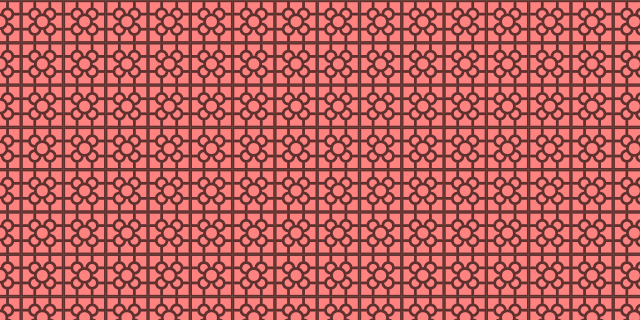
Give the GLSL for this pattern, as a Shadertoy shader.

```glsl
// Square floor tiles, each with a four-petal flower outlined in dark brown on pink.
// Every tile is a folded distance field: petal rings, a centre ring, straight
// stems running to the tile edge, and a border with a faint joint line.

const float TILE_SIZE = 0.13216;             // tile pitch, in canvas heights
const vec2 FLOWER_ORIGIN = vec2(0.0, 0.9323); // one flower centre, in canvas heights

const vec3 PINK = vec3(0.992, 0.510, 0.502);
const vec3 BROWN = vec3(0.368, 0.188, 0.182);
const vec3 JOINT = vec3(0.450, 0.260, 0.235);

const float PETAL_OFFSET = 0.178;
const float PETAL_RADIUS = 0.125;
const float CENTRE_RADIUS = 0.163;
const float STROKE = 0.033;                  // half widths, in tiles
const float BORDER = 0.040;
const float JOINT_WIDTH = 0.009;

float ring(vec2 p, float radius, float halfWidth) {
    return abs(length(p) - radius) - halfWidth;
}

// Stem parallel to the y axis, starting at the local origin
float stem(vec2 p, float halfWidth) {
    return max(abs(p.x) - halfWidth, -p.y);
}

// Outline of the flower and its stems; q is folded into one quadrant
float flower(vec2 q) {
    vec2 petal = q - PETAL_OFFSET;
    float stems = min(stem(petal, STROKE), stem(petal.yx, STROKE));
    stems = max(stems, PETAL_RADIUS - length(petal));   // keep petals open
    float outline = min(stems, ring(petal, PETAL_RADIUS, STROKE));
    outline = max(outline, CENTRE_RADIUS - length(q));  // keep the centre open
    return min(outline, ring(q, CENTRE_RADIUS, STROKE));
}

// Distance to the nearest tile edge
float edgeDistance(vec2 q) {
    return 0.5 - max(q.x, q.y);
}

float coverage(float d, float pixel) {
    return clamp(0.5 - d / pixel, 0.0, 1.0);
}

void mainImage(out vec4 fragColor, in vec2 fragCoord) {
    vec2 uv = (fragCoord / iResolution.y - FLOWER_ORIGIN) / TILE_SIZE;
    float pixel = 1.0 / (iResolution.y * TILE_SIZE);

    // Repeat with a flower at each integer, then fold into one quadrant
    vec2 q = abs(fract(uv + 0.5) - 0.5);
    float edge = edgeDistance(q);

    // Relief lines, then the joint between tiles
    float lines = min(flower(q), edge - BORDER);
    vec3 color = mix(PINK, BROWN, coverage(lines, pixel));
    color = mix(color, JOINT, coverage(edge - JOINT_WIDTH, pixel));

    fragColor = vec4(color, 1.0);
}
```
